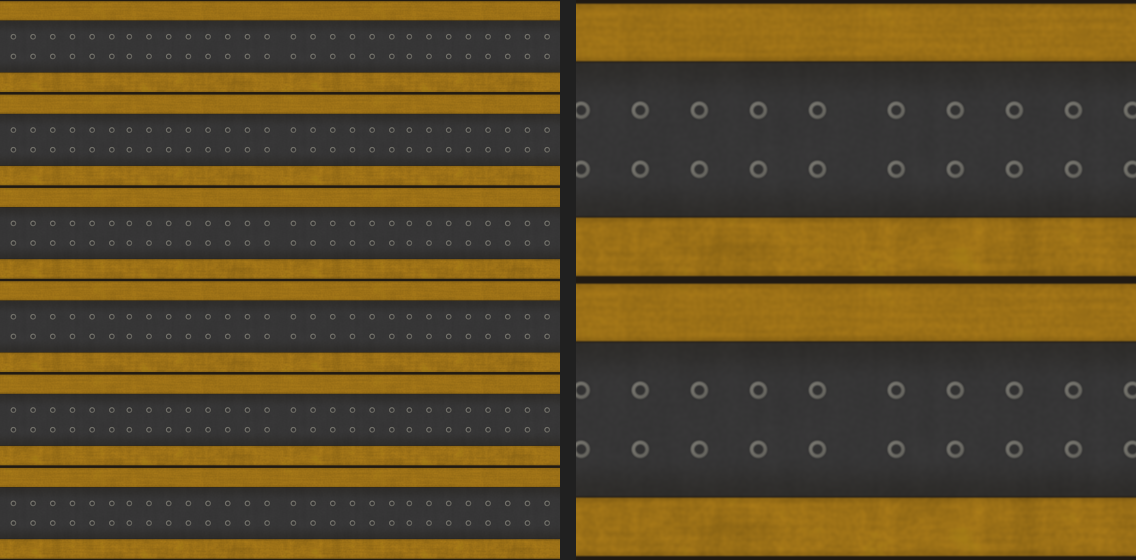
Left: the whole. Right: its middle third, enlarged.
This pattern is drawn by a Shadertoy shader. Its source:

```glsl
// Gold-edged dark plates with two rows of ring rivets, stacked in horizontal bands.
// One 384 x 128 panel repeats 2 x 6 times over a 768-unit canvas; strips and rivets
// are distance functions, and the wear is gradient noise that wraps on the panel.

#define REPEATS vec2(2.0, 6.0)
#define SHEET 768.0
#define GOLD vec3(0.615, 0.443, 0.088)
#define PLATE vec3(0.212, 0.210, 0.212)
#define PLATE_EDGE vec3(0.180, 0.174, 0.166)
#define SEAM vec3(0.125, 0.100, 0.075)
#define RING vec3(0.425, 0.420, 0.395)
#define RIVET_STEP 27.0
#define RING_RADIUS 3.1
#define RING_HALF_WIDTH 0.85
#define WEAR 1.0

// Random unit gradient for an integer lattice point
vec2 latticeGradient(vec2 cell) {
    uvec2 q = uvec2(cell) * uvec2(1597334677u, 3812015801u);
    uint h = (q.x ^ q.y) * 1597334677u;
    h = (h ^ (h >> 15)) * 3812015801u;
    float angle = float(h >> 16) / 65536.0 * 6.28319;
    return vec2(cos(angle), sin(angle));
}

// Gradient noise, about -0.7 to 0.7, wrapping after a whole number of cells
float wrapNoise(vec2 uv, vec2 period) {
    vec2 p = uv * period;
    vec2 i = floor(p), f = p - i;
    vec2 w = f * f * f * (f * (f * 6.0 - 15.0) + 10.0);
    vec2 lo = mod(i, period), hi = mod(i + 1.0, period);
    float a = dot(latticeGradient(lo), f);
    float b = dot(latticeGradient(vec2(hi.x, lo.y)), f - vec2(1.0, 0.0));
    float c = dot(latticeGradient(vec2(lo.x, hi.y)), f - vec2(0.0, 1.0));
    float d = dot(latticeGradient(hi), f - 1.0);
    return mix(mix(a, b, w.x), mix(c, d, w.x), w.y);
}

// Octaves that keep the wrap
float wrapFbm(vec2 uv, vec2 period) {
    float sum = 0.0, gain = 1.0;
    for (int k = 0; k < 4; k++) {
        sum += gain * wrapNoise(uv, period);
        period *= 2.0;
        gain *= 0.6;
    }
    return sum;
}

float band(float y, float bottom, float top) {
    return abs(y - 0.5 * (bottom + top)) - 0.5 * (top - bottom);
}

float coverage(float dist, float soft) {
    return 1.0 - smoothstep(-soft, soft, dist);
}

// Offset from the nearest rivet: groups of six and eight, in two rows
vec2 rivetOffset(vec2 p) {
    bool first = p.x < 165.0;
    vec2 start = vec2(first ? 18.4 : 177.4, 50.6);
    vec2 last = vec2(first ? 5.0 : 7.0, 1.0);
    vec2 index = clamp(round((p - start) / RIVET_STEP), vec2(0.0), last);
    return p - start - index * RIVET_STEP;
}

void mainImage(out vec4 fragColor, in vec2 fragCoord) {
    vec2 uv = fract(fragCoord / iResolution.xy * REPEATS);
    vec2 p = uv * SHEET / REPEATS;
    float soft = max(0.7, 0.6 * SHEET / iResolution.y);

    // Wear shared by every panel
    float blotch = wrapFbm(uv, vec2(18.0, 6.0));
    float grain = wrapNoise(uv, vec2(150.0, 50.0));
    float streak = wrapNoise(uv, vec2(9.0, 46.0));
    float column = wrapNoise(uv, vec2(64.0, 2.0));

    // Plate, shaded toward its long edges
    float plateDist = band(p.y, 28.5, 100.0);
    vec3 color = mix(PLATE_EDGE, PLATE, smoothstep(0.0, 20.0, -plateDist));
    color *= 1.0 + WEAR * (0.035 * column + 0.03 * blotch + 0.04 * grain);

    // Rivets: a pale ring around a slightly dark core
    vec2 offset = rivetOffset(p);
    float radius = length(offset);
    color = mix(color, PLATE * 0.88, 0.6 * coverage(radius - RING_RADIUS - 1.6, 1.4));
    float ring = coverage(abs(radius - RING_RADIUS) - RING_HALF_WIDTH, soft);
    float glint = 1.0 + 0.07 * dot(offset, vec2(-0.7, 0.7)) / RING_RADIUS;
    color = mix(color, RING * glint, ring);

    // Dark grooves beside the plate and between panels
    float seamDist = min(p.y, 128.0 - p.y) - 2.2;
    float grooveDist = abs(plateDist) - 0.7;
    color = mix(color, SEAM, coverage(seamDist, soft));
    color = mix(color, SEAM, 0.65 * coverage(grooveDist, soft));

    // Gold strips: the lower is mottled, the upper finely brushed
    float lowerDist = band(p.y, 1.8, 28.5);
    float upperDist = band(p.y, 100.0, 126.3);
    float goldDist = min(lowerDist, upperDist);
    float mottled = p.y < 64.0 ? 1.0 : 0.4;
    vec3 gold = GOLD * (1.0 + WEAR * (0.09 * mottled * blotch + 0.05 * streak
        + 0.05 * grain + 0.05 * mottled * column));
    float patina = smoothstep(0.25, 0.8, blotch) * mottled * WEAR;
    gold = mix(gold, vec3(0.63, 0.49, 0.08), 0.5 * patina);
    gold *= mix(0.90, 1.0, smoothstep(0.0, 3.5, -goldDist));
    color = mix(color, gold, coverage(goldDist, soft));

    fragColor = vec4(color, 1.0);
}
```
